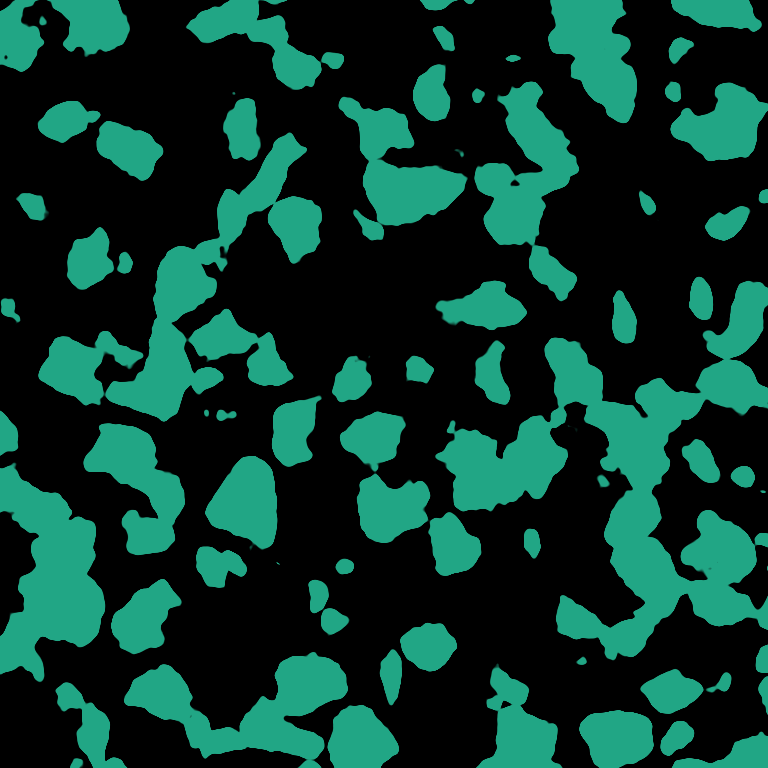
A WebGL 2 fragment shader for this pattern:

```glsl
#version 300 es
precision highp float;
// Draws irregular teal grains scattered on black, some touching and some bent.

#define CELLS 12.0       // grain cells across the canvas
#define MIN_RADIUS 0.08  // grain radii, in cells
#define MAX_RADIUS 0.57
#define MAX_STRETCH 1.8  // longest to shortest axis
#define EMPTY 0.10       // share of cells without a grain
#define BEND 0.55        // warp that curves the grains
#define LUMPS 0.24       // coarse outline irregularity
#define ROUGHNESS 0.07   // fine outline irregularity
#define BRIDGE 0.05      // width of necks between close grains
#define GRAIN_COLOR vec3(0.13, 0.65, 0.52)
#define GROUND_COLOR vec3(0.0)

uniform vec2 u_resolution;
out vec4 fragColor;

// Integer hash: four random values in 0..1 for a lattice cell and a seed
vec4 hash4(vec2 cell, int seed) {
    uvec4 v = uvec4(ivec4(ivec2(cell), seed, seed + 7)) * 1664525u + 1013904223u;
    v += v.yzxy * v.wxyz;
    v ^= v >> 16u;
    v += v.yzxy * v.wxyz;
    v ^= v >> 16u;
    return vec4(v & 0xffffu) / 65535.0;
}

// Smooth value noise, two channels centred on zero
vec2 noise2(vec2 p, int seed) {
    vec2 i = floor(p), f = fract(p);
    f = f * f * (3.0 - 2.0 * f);
    vec2 low = mix(hash4(i, seed).xy, hash4(i + vec2(1, 0), seed).xy, f.x);
    vec2 high = mix(hash4(i + vec2(0, 1), seed).xy, hash4(i + vec2(1, 1), seed).xy, f.x);
    return mix(low, high, f.y) - 0.5;
}

float smoothMin(float a, float b, float k) {
    float h = max(k - abs(a - b), 0.0) / k;
    return min(a, b) - 0.25 * h * h * k;
}

// Approximate signed distance to an ellipse turned by an angle
float ellipse(vec2 p, vec2 radii, float angle) {
    float c = cos(angle), s = sin(angle);
    vec2 q = mat2(c, -s, s, c) * p;
    return (length(q / radii) - 1.0) * min(radii.x, radii.y);
}

// Union of the randomly placed grains in the surrounding cells
float grains(vec2 p) {
    vec2 home = floor(p);
    float d = 1.0;
    for (int y = -1; y <= 1; y++) {
        for (int x = -1; x <= 1; x++) {
            vec2 cell = home + vec2(x, y);
            vec4 place = hash4(cell, 11);
            vec4 form = hash4(cell, 29);
            if (form.w < EMPTY) continue;
            float radius = mix(MIN_RADIUS, MAX_RADIUS, place.z);
            float stretch = sqrt(mix(1.0, MAX_STRETCH, form.x));
            vec2 radii = radius * vec2(stretch, 1.0 / stretch);
            float grain = ellipse(p - cell - place.xy, radii, form.y * 3.14159);
            d = smoothMin(d, grain, BRIDGE);
        }
    }
    return d;
}

void main() {
    vec2 p = gl_FragCoord.xy / u_resolution.y * CELLS;
    float pixel = CELLS / u_resolution.y;

    // Bent grains with an uneven outline
    float d = grains(p + BEND * noise2(p * 1.5, 3));
    d += LUMPS * noise2(p * 3.1, 5).x + ROUGHNESS * noise2(p * 9.0, 17).y;

    // Crisp edge about one pixel wide
    float cover = 1.0 - smoothstep(-0.5 * pixel, 0.5 * pixel, d);
    fragColor = vec4(mix(GROUND_COLOR, GRAIN_COLOR, cover), 1.0);
}
```
